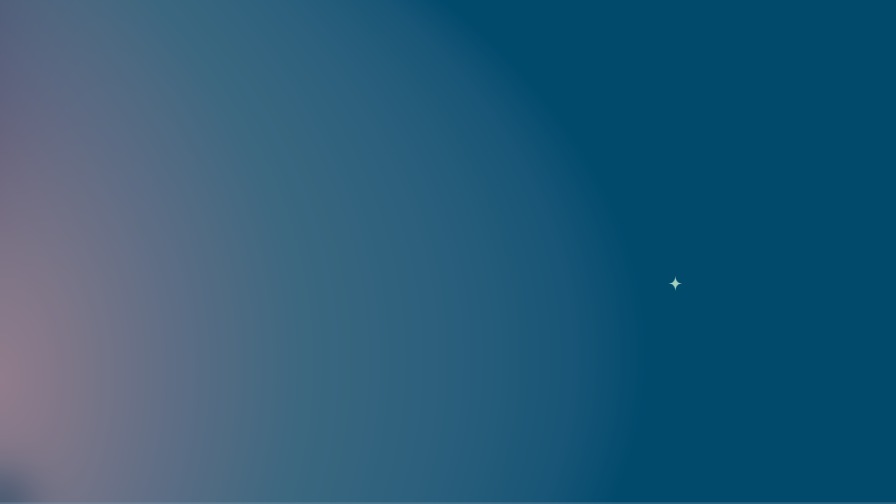
This background is drawn by a WebGL 1 fragment shader. Its source:

```glsl
precision highp float;

uniform vec2 u_resolution;

float ramp(float start, float end, float x) {
    return clamp((x - start) / (end - start), 0.0, 1.0);
}

// Colour of the glow, from its warm core (0) to its rim (1)
vec3 glowColor(float d) {
    vec3 color = mix(vec3(0.56, 0.485, 0.545), vec3(0.48, 0.46, 0.53), ramp(0.0, 0.12, d));
    color = mix(color, vec3(0.37, 0.43, 0.52), ramp(0.12, 0.27, d));
    color = mix(color, vec3(0.235, 0.405, 0.50), ramp(0.27, 0.47, d));
    color = mix(color, vec3(0.16, 0.37, 0.485), ramp(0.47, 0.72, d));
    color = mix(color, vec3(0.09, 0.33, 0.46), ramp(0.72, 0.90, d));
    return mix(color, vec3(0.003, 0.29, 0.425), ramp(0.90, 1.01, d));
}

// Four-pointed star with concave sides
float sparkle(vec2 p, vec2 radius) {
    vec2 arm = pow(abs(p) / radius + 0.0001, vec2(0.62));
    return 1.0 - smoothstep(0.75, 1.2, arm.x + arm.y);
}

void main() {
    vec2 p = gl_FragCoord.xy / u_resolution.y;

    // Tall glow on the left edge: width follows an ellipse, core fades with height
    float rise = (p.y - 0.306) / 1.01;
    float across = p.x / (1.273 * sqrt(1.0 - rise * rise));
    vec3 color = glowColor(length(vec2(across, 0.45 * (p.y - 0.25))));

    // Rose shade along the upper left edge
    color -= vec3(0.01, 0.05, 0.035) * exp(-8.0 * p.x) * smoothstep(0.35, 0.8, p.y);

    // Shade in the lower left corner
    color -= vec3(0.18, 0.10, 0.08) * exp(-dot(p, p) / 0.006);

    // Pale hairline on the bottom edge
    float hairline = 1.0 - smoothstep(0.002, 0.005, p.y);
    color = mix(color, vec3(0.50, 0.62, 0.70), 0.3 * hairline);

    // Lone sparkle
    vec2 center = vec2(1.340, 0.4375);
    color = mix(color, vec3(0.64, 0.82, 0.74), sparkle(p - center, vec2(0.011, 0.014)));

    gl_FragColor = vec4(color, 1.0);
}
```
